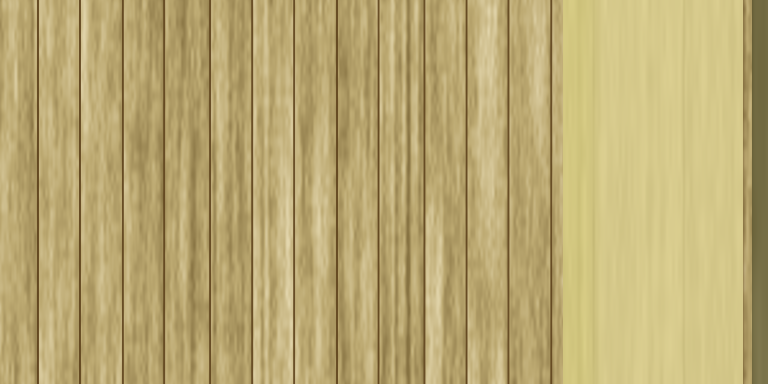
A Shadertoy shader for this texture:

```glsl
// Pale wooden planks with dark seams, beside a smooth cream board and an olive edge.

// Layout, as fractions of the canvas width
const float FIRST_SEAM = 0.0495;
const float PITCH = 0.0558;        // mean plank width
const float SEAM_HALF = 0.00125;
const float PLANKS_END = 0.733;
const float BOARD_END = 0.968;
const float TRIM_END = 0.979;

// Strength of the wood's features
const float STRIPE_GAIN = 0.62;
const float BAND_GAIN = 0.34;
const float FINE_GAIN = 0.28;
const float FIBRE_GAIN = 0.22;
const float STREAK_GAIN = 0.36;
const float TONE_GAIN = 0.085;

const vec3 WOOD_DARK = vec3(0.53, 0.45, 0.26);
const vec3 WOOD_MID = vec3(0.74, 0.665, 0.445);
const vec3 WOOD_PALE = vec3(0.89, 0.84, 0.68);
const vec3 SEAM_BROWN = vec3(0.36, 0.25, 0.10);
const vec3 BOARD_CREAM = vec3(0.83, 0.78, 0.53);
const vec3 EDGE_OLIVE = vec3(0.47, 0.44, 0.28);

float hash(vec2 p) {
    vec3 q = fract(p.xyx * 0.1031);
    q += dot(q, q.yzx + 33.33);
    return fract((q.x + q.y) * q.z);
}

float noise(vec2 p) {
    vec2 i = floor(p), f = fract(p);
    f *= f * (3.0 - 2.0 * f);
    return mix(mix(hash(i), hash(i + vec2(1.0, 0.0)), f.x),
               mix(hash(i + vec2(0.0, 1.0)), hash(i + vec2(1.0, 1.0)), f.x), f.y);
}

// Noise centred on zero, with separate scales across and along the grain
float grain(vec2 p, float across, float along) {
    return noise(p * vec2(across, along) + 17.0) - 0.5;
}

// Soft falloff from a line, flat on its far side
float fade(float d, float width) {
    return exp(-max(d, 0.0) / width);
}

float bump(float x, float width) {
    return exp(-x * x / (width * width));
}

// Seam positions; their small shifts recur every five planks
float seamX(float k) {
    float j = mod(k + 10.0, 5.0);
    float shift = -0.0012 * step(0.5, j) - 0.0018 * step(2.5, j) + 0.0040 * step(3.5, j);
    return FIRST_SEAM + PITCH * k + shift;
}

vec3 woodRamp(float t) {
    vec3 c = mix(WOOD_DARK, WOOD_MID, clamp(t * 2.0, 0.0, 1.0));
    return mix(c, WOOD_PALE, clamp(t * 2.0 - 1.0, 0.0, 1.0));
}

vec3 planks(vec2 p, float px) {
    // Find the plank, allowing for shifted seams
    float k = floor((p.x - FIRST_SEAM) / PITCH);
    k += step(seamX(k + 1.0), p.x) - step(p.x, seamX(k));
    float left = p.x - seamX(k), right = seamX(k + 1.0) - p.x;

    // Plank character: a few are strongly striped, others light or dark
    float stripe = 0.3 + 0.7 * (bump(k + 1.0, 0.7) + bump(k - 4.4, 0.9) + bump(k - 8.0, 0.7));
    float tone = -TONE_GAIN * cos(6.2832 * (k - 3.0) / 4.5);

    // Grain: long stripes, broad bands, short fibres and pale streaks
    vec2 g = p + vec2(0.0, 9.0 * hash(vec2(k + 1.0, 3.0)));
    g.x += 0.004 * (1.0 - 0.8 * stripe) * grain(g, 18.0, 2.5);
    float t = 0.48 + tone;
    t += STRIPE_GAIN * stripe * grain(g, 190.0, 0.8);
    t += BAND_GAIN * grain(g, 60.0, 1.4);
    t += FINE_GAIN * grain(g, 240.0, 9.0);
    t += FIBRE_GAIN * grain(g, 300.0, 38.0);
    t += STREAK_GAIN * (1.0 - stripe) * smoothstep(0.55, 0.95, noise(g * vec2(75.0, 1.7)));

    // Seam line with a soft shadow and a lit right-hand lip
    t += 0.10 * fade(left, 0.004) - 0.16 * fade(right, 0.003);
    float d = min(left, right);
    float seam = 1.0 - smoothstep(SEAM_HALF - 0.5 * px, SEAM_HALF + 0.5 * px, d);
    return mix(woodRamp(t), SEAM_BROWN, 0.88 * seam);
}

vec3 board(vec2 p) {
    float x = (p.x - PLANKS_END) / (BOARD_END - PLANKS_END);
    float shade = 0.04 * grain(p, 130.0, 0.5) + 0.03 * grain(p, 260.0, 10.0);
    // Faint joints dividing the board
    float joint = abs(fract(x * 2.0 + 0.16) - 0.5) / 2.0;
    shade -= 0.035 * bump(joint, 0.008);
    vec3 tint = mix(vec3(-0.005, 0.0, -0.03), vec3(0.01, 0.01, 0.015), smoothstep(0.1, 0.25, x));
    return BOARD_CREAM + tint + shade;
}

vec3 trim(vec2 p) {
    float t = 0.38 + 0.4 * grain(p, 260.0, 7.0) + 0.25 * grain(p, 200.0, 40.0);
    return mix(woodRamp(t), SEAM_BROWN, 0.35 * fade(p.x - BOARD_END, 0.002));
}

vec3 edge(vec2 p) {
    float shade = 0.04 * grain(p, 180.0, 5.0) + 0.05 * grain(p, 20.0, 2.0);
    return EDGE_OLIVE + shade - 0.05 * fade(p.x - TRIM_END, 0.003);
}

void mainImage(out vec4 fragColor, in vec2 fragCoord) {
    vec2 p = fragCoord / iResolution.xy;
    vec3 color = planks(p, 1.0 / iResolution.x);
    color = p.x > PLANKS_END ? board(p) : color;
    color = p.x > BOARD_END ? trim(p) : color;
    color = p.x > TRIM_END ? edge(p) : color;
    fragColor = vec4(clamp(color, 0.0, 1.0), 1.0);
}
```
